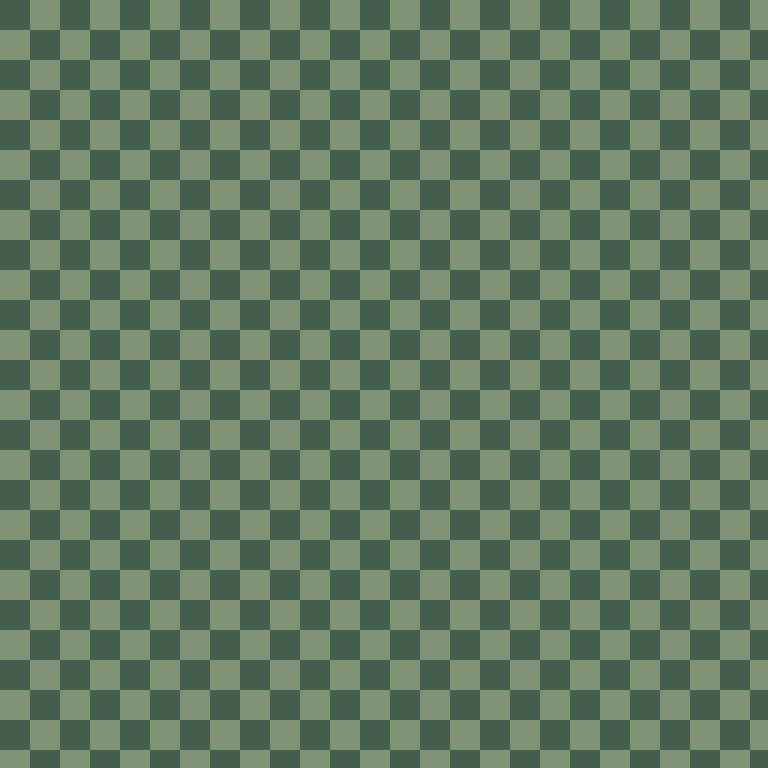
A WebGL 2 fragment shader for this pattern:

```glsl
#version 300 es
precision highp float;
// Two-tone green checkerboard of flat squares, anchored at the top left corner.

uniform vec2 u_resolution;
out vec4 fragColor;

const float CELLS_DOWN = 25.6;
const vec3 SAGE = vec3(0.498, 0.573, 0.455);
const vec3 FOREST = vec3(0.271, 0.373, 0.310);

// Alternating bands one unit wide: +1 on even bands, -1 on odd ones.
vec2 bands(vec2 position, float pixelSize) {
    vec2 edgeDistance = 0.5 - abs(mod(position + 0.5, 2.0) - 1.0);
    return clamp(edgeDistance / (0.5 * pixelSize), -1.0, 1.0);
}

// Coverage of the even squares, with edges softened over one pixel.
float checker(vec2 position, float pixelSize) {
    vec2 band = bands(position, pixelSize);
    return 0.5 + 0.5 * band.x * band.y;
}

void main() {
    // Cell coordinates, counted rightward and downward from the top left.
    vec2 fromTopLeft = vec2(gl_FragCoord.x, u_resolution.y - gl_FragCoord.y);
    float pixelSize = CELLS_DOWN / u_resolution.y;
    float darkSquare = checker(fromTopLeft * pixelSize, pixelSize);

    fragColor = vec4(mix(SAGE, FOREST, darkSquare), 1.0);
}
```
